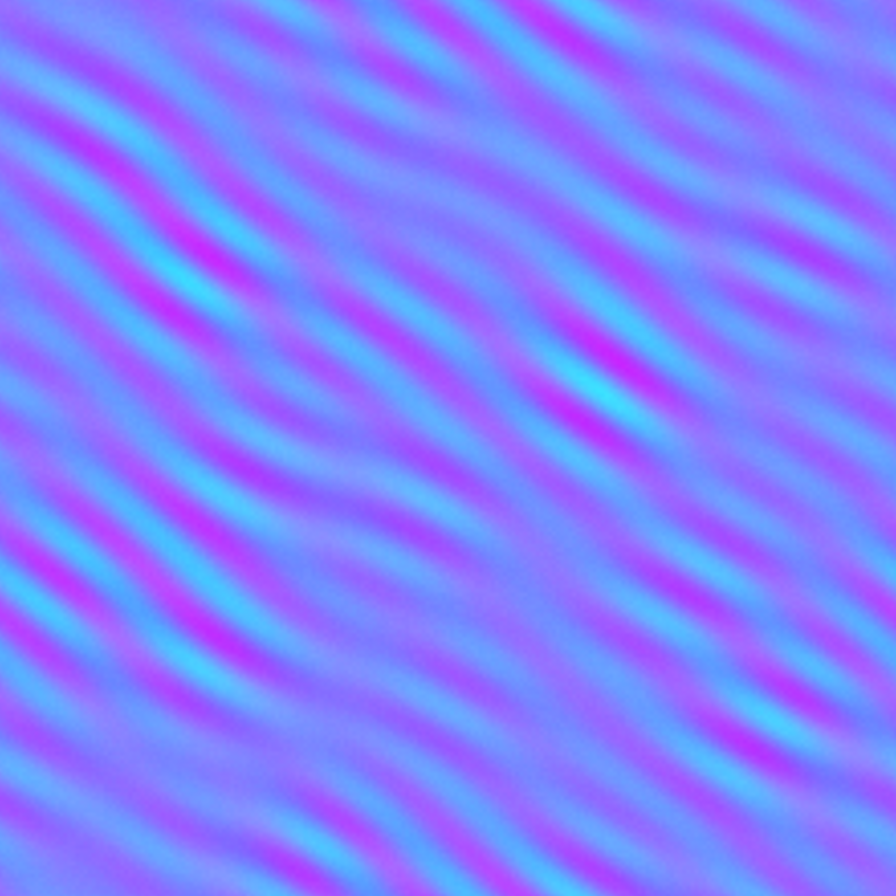
Write a Shadertoy shader that draws this texture map.

```glsl
// Tileable normal map of wind-driven water ripples running diagonally.

const float TAU = 6.2831853;
const int RIPPLES = 18;
const vec3 FLAT_NORMAL = vec3(0.508, 0.502, 1.0);

float hash(float n, float salt) {
    return fract(sin(n * 12.9898 + salt * 78.233) * 43758.5);
}

vec2 hashCell(vec2 cell) {
    vec2 p = vec2(dot(cell, vec2(127.1, 311.7)), dot(cell, vec2(269.5, 183.3)));
    return fract(sin(p) * 43758.5) - 0.5;
}

// Smoothly blended random slope per cell: the finest surface roughness.
vec2 grain(vec2 uv, float cells) {
    vec2 cell = floor(uv * cells);
    vec2 f = smoothstep(0.0, 1.0, fract(uv * cells));
    vec2 low = mix(hashCell(cell), hashCell(cell + vec2(1.0, 0.0)), f.x);
    vec2 high = mix(hashCell(cell + vec2(0.0, 1.0)), hashCell(cell + 1.0), f.x);
    return mix(low, high, f.y);
}

// Slope of one sine wave; whole cycle counts make it tile on the unit square.
vec2 waveSlope(vec2 uv, vec2 cycles, float phase, float steepness) {
    return steepness * normalize(cycles) * cos(TAU * (dot(uv, cycles) + phase));
}

// Main swell plus a fan of weaker ripples that break up its crests.
vec2 waterSlope(vec2 uv, float swellSteepness, float rippleSteepness) {
    vec2 slope = waveSlope(uv, vec2(9.0, 10.0), 0.3, swellSteepness);
    for (int i = 0; i < RIPPLES; i++) {
        float id = float(i);
        float spread = (id + 0.5) / float(RIPPLES);
        float angle = mix(0.62, 1.35, pow(spread, 1.2));
        float frequency = mix(10.0, 16.0, hash(id, 1.0));
        vec2 cycles = round(frequency * vec2(cos(angle), sin(angle)));
        float steepness = rippleSteepness * mix(0.7, 1.3, hash(id, 2.0));
        slope += waveSlope(uv, cycles, hash(id, 3.0), steepness);
    }
    return slope;
}

// Encode the slope in red and green, with blue facing outward.
vec3 encodeNormal(vec2 slope) {
    return FLAT_NORMAL + vec3(-slope.x, slope.y, 0.0);
}

void mainImage(out vec4 fragColor, in vec2 fragCoord) {
    vec2 uv = fragCoord / iResolution.xy;
    vec2 slope = waterSlope(uv, 0.145, 0.033) + 0.027 * grain(uv, 220.0);
    fragColor = vec4(clamp(encodeNormal(slope), 0.0, 1.0), 1.0);
}
```
